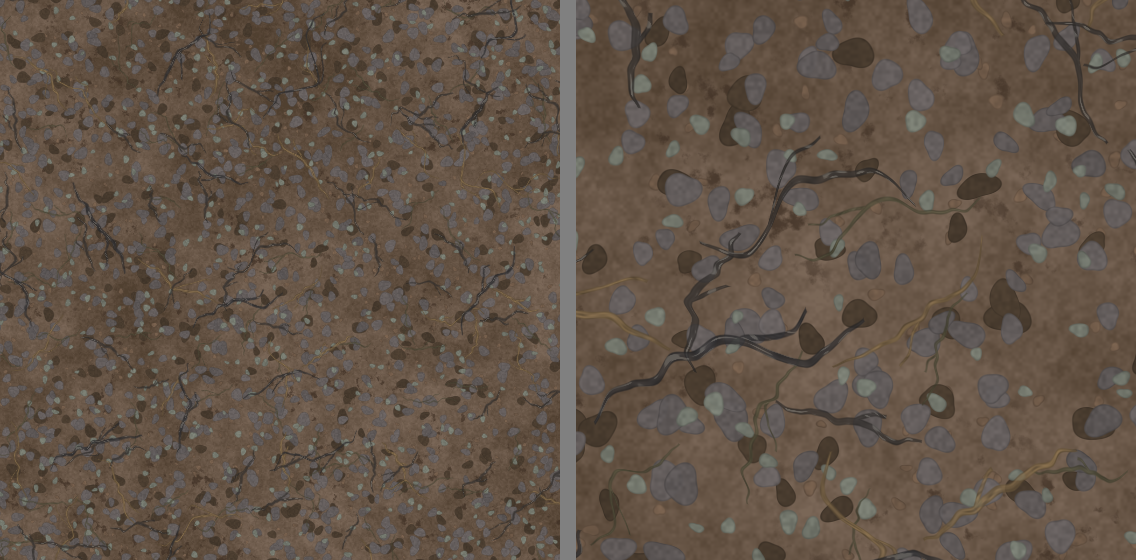
Left, the full canvas; right, a detail of the centre.
Reproduce this texture procedurally as a WebGL 2 fragment shader.

```glsl
#version 300 es
precision highp float;

uniform vec2 u_resolution;
out vec4 fragColor;

vec4 hash4(vec2 p) {
  vec4 h = fract(p.xyxy * vec4(0.1031, 0.1030, 0.0973, 0.1099));
  h += dot(h, h.wzxy + 33.33);
  return fract((h.xxyz + h.yzzw) * h.zywx);
}

float noise(vec2 p) {
  vec2 i = floor(p), f = fract(p);
  f = f * f * (3.0 - 2.0 * f);
  return mix(mix(hash4(i).x, hash4(i + vec2(1, 0)).x, f.x),
             mix(hash4(i + vec2(0, 1)).x, hash4(i + vec2(1, 1)).x, f.x), f.y);
}

float fbm(vec2 p) {
  float sum = 0.0, amp = 0.5;
  for (int i = 0; i < 5; i++) {
    sum += amp * noise(p);
    p = mat2(1.6, 1.2, -1.2, 1.6) * p + 17.3;
    amp *= 0.55;
  }
  return sum / 1.06;
}

vec2 rotate(vec2 p, float a) {
  float c = cos(a), s = sin(a);
  return vec2(c * p.x + s * p.y, c * p.y - s * p.x);
}

// Mottled earth with broad stains, small dark spots and fine grit
vec3 soil(vec2 uv) {
  float broad = fbm(uv * 4.0 + 3.0);
  float patches = fbm(uv * 27.0 + 40.0);
  float grit = noise(uv * 230.0) * 0.55 + noise(uv * 480.0 + 9.0) * 0.45;
  float tone = 0.5 + (broad - 0.5) * 1.1 + (patches - 0.5) * 0.9 + (grit - 0.5) * 0.55;
  vec3 col = mix(vec3(0.315, 0.25, 0.19), vec3(0.478, 0.402, 0.342), clamp(tone, 0.0, 1.0));
  float spots = smoothstep(0.61, 0.78, fbm(uv * 75.0 + 80.0));
  spots *= smoothstep(0.42, 0.62, fbm(uv * 9.0 + 21.0));
  return mix(col, vec3(0.25, 0.19, 0.145), spots * 0.75);
}

// Scattered rounded stones, one candidate per grid cell
void pebbles(inout vec3 col, vec2 uv, float cells, float chance, float size, vec3 tint, float seed) {
  float px = 1.0 / u_resolution.y;
  vec2 home = floor(uv * cells);
  for (int k = 0; k < 9; k++) {
    vec2 cell = home + vec2(k % 3 - 1, k / 3 - 1);
    vec4 place = hash4(cell + seed), form = hash4(cell + seed + 57.7);
    if (place.z > chance) continue;
    vec2 q = rotate(uv - (cell + place.xy) / cells, form.x * 6.283);
    q.y *= 1.1 + 0.5 * form.y;
    float a = atan(q.y, q.x);
    float outline = 1.0 + 0.11 * sin(2.0 * a + form.z * 6.3) + 0.09 * sin(3.0 * a + form.w * 6.3);
    float d = length(q) - size * mix(0.7, 1.2, place.w) * outline;
    float grain = noise(uv * 420.0 + seed) - 0.5;
    vec3 stone = tint * (0.94 + 0.13 * form.z + 0.17 * grain);
    stone *= mix(0.84, 1.0, smoothstep(0.0, -0.0016, d));
    col = mix(col, stone, 0.94 * smoothstep(px, -px, d));
  }
}

// Winding tapered fibres, each with a side branch
void roots(inout vec3 col, vec2 uv, float cells, float chance, float width, vec3 tint, float flecks, float seed) {
  float px = 1.0 / u_resolution.y;
  vec2 home = floor(uv * cells);
  for (int k = 0; k < 9; k++) {
    vec2 cell = home + vec2(k % 3 - 1, k / 3 - 1);
    vec4 place = hash4(cell + seed), form = hash4(cell + seed + 31.3);
    if (place.z > chance) continue;
    vec2 q = rotate(uv - (cell + place.xy) / cells, form.x * 6.283);
    float reach = mix(0.28, 0.6, form.y) / cells;
    float t = q.x / reach;
    float bend = (noise(vec2(t * 1.6 + 9.0, form.z * 90.0)) - 0.5) * 0.7 * reach
               + (noise(vec2(t * 6.0 + 30.0, form.w * 90.0)) - 0.5) * 0.13 * reach;
    float y = q.y - bend;
    float thick = width * mix(0.7, 1.25, place.w);
    float trunk = abs(y) * 0.9 - thick * (1.05 - 0.7 * t * t);
    trunk = max(trunk, abs(q.x) - reach);
    // Side branch leaves the trunk and thins outwards
    float start = form.w * 0.6 - 0.4, along = t - start;
    float slope = form.z > 0.5 ? 0.75 : -0.75;
    float twig = abs(y - slope * reach * along * (1.0 - 0.35 * along)) * 0.8
               - thick * (0.7 - 0.6 * along);
    twig = max(twig, max(-along, along - 0.3 - 0.35 * form.y) * reach);
    float d = min(trunk, twig);
    float fibre = noise(vec2(q.x * 190.0, y * 750.0) + seed);
    vec3 bark = tint * (0.8 + 0.4 * fibre);
    bark = mix(bark, vec3(0.43, 0.42, 0.40), flecks * smoothstep(0.62, 0.84, fibre));
    bark *= mix(0.8, 1.0, smoothstep(0.0, -0.0013, d));
    float worn = mix(0.65, 0.95, noise(q * 140.0 + seed));
    col = mix(col, bark, worn * smoothstep(px, -px, d));
  }
}

void main() {
  vec2 uv = gl_FragCoord.xy / u_resolution.y;
  vec3 col = soil(uv);

  // Stones, from the smallest crumbs to the pale chips
  pebbles(col, uv, 43.0, 0.40, 0.0042, vec3(0.44, 0.355, 0.285), 11.0);
  pebbles(col, uv, 27.0, 0.46, 0.0110, vec3(0.275, 0.225, 0.175), 123.0);
  pebbles(col, uv, 36.0, 0.50, 0.0104, vec3(0.385, 0.363, 0.362), 237.0);
  pebbles(col, uv, 31.0, 0.25, 0.0095, vec3(0.370, 0.350, 0.350), 341.0);
  pebbles(col, uv, 34.0, 0.45, 0.0059, vec3(0.455, 0.475, 0.435), 459.0);

  // Fine green threads, tan rootlets and dark flecked roots
  roots(col, uv, 10.0, 0.60, 0.0010, vec3(0.33, 0.315, 0.235), 0.1, 563.0);
  roots(col, uv, 7.0, 0.60, 0.0019, vec3(0.47, 0.385, 0.265), 0.0, 677.0);
  roots(col, uv, 9.0, 0.55, 0.0019, vec3(0.215, 0.20, 0.19), 0.85, 781.0);
  roots(col, uv, 5.5, 0.42, 0.0026, vec3(0.195, 0.19, 0.195), 0.7, 893.0);

  fragColor = vec4(col, 1.0);
}
```
